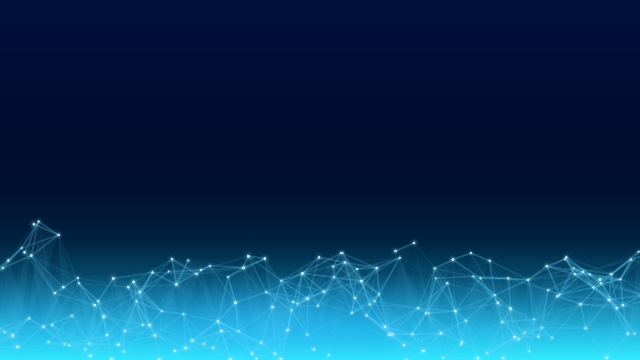
This background is drawn by a WebGL 2 fragment shader. Its source:

```glsl
#version 300 es
precision highp float;
// A glowing plexus: dots joined by thin lines and faint facets over a cyan
// horizon that fades up to navy. Nodes are sorted along x, so each pixel only
// visits nearby indices; a skyline of soft hills limits the node height.
uniform vec2 u_resolution;
out vec4 fragColor;

#define DENSITY 96.0      // nodes per canvas height, along x
#define SPAN 14           // farthest index offset joined by a line
#define REACH 0.175       // longest line
#define LINK_CHANCE 0.42
#define LINE_WIDTH 0.0010
#define LINE_ALPHA 0.30
#define FACET_ALPHA 0.075
#define DOT_RADIUS 0.0037
#define NET_TOP 0.46      // nothing is drawn above this height

const vec3 LINE_COLOR = vec3(0.36, 0.83, 1.0);
const vec3 DOT_COLOR = vec3(0.78, 0.97, 1.0);
const vec3 HAZE_COLOR = vec3(0.15, 0.72, 1.0);

float hash(vec2 p) {
  vec3 q = fract(vec3(p.xyx) * 0.1031);
  q += dot(q, q.yzx + 33.33);
  return fract((q.x + q.y) * q.z);
}

float hill(float x, float center, float width) {
  float d = (x - center) / width;
  return exp(-d * d);
}

// Upper limit of the network at x.
float skyline(float x) {
  return 0.235
    + 0.16 * hill(x, 0.12, 0.09) - 0.09 * hill(x, 0.25, 0.04)
    + 0.07 * hill(x, 0.52, 0.08) + 0.10 * hill(x, 0.71, 0.04)
    + 0.07 * hill(x, 0.93, 0.10) + 0.11 * hill(x, 1.12, 0.06)
    + 0.08 * hill(x, 1.29, 0.10) + 0.08 * hill(x, 1.57, 0.06)
    + 0.11 * hill(x, 1.79, 0.05);
}

// Every fifth node sits near the skyline, the others fill the space below.
vec2 nodeAt(float id) {
  float x = (id + hash(vec2(id, 3.0))) / DENSITY;
  float level = pow(hash(vec2(id, 17.0)), 1.25);
  if (mod(id, 5.0) < 0.5) level = mix(0.88, 1.0, level);
  return vec2(x, skyline(x) * level);
}

float segmentDistance(vec2 p, vec2 a, vec2 b) {
  vec2 pa = p - a, ba = b - a;
  return length(pa - ba * clamp(dot(pa, ba) / dot(ba, ba), 0.0, 1.0));
}

// Signed distance to the line through a and b.
float side(vec2 p, vec2 a, vec2 b) {
  vec2 d = normalize(b - a);
  return d.x * (p.y - a.y) - d.y * (p.x - a.x);
}

float facet(vec2 p, vec2 a, vec2 b, vec2 c, float blur) {
  float turn = sign(side(c, a, b));
  float inside = min(turn * side(p, a, b),
                     min(turn * side(p, b, c), turn * side(p, c, a)));
  return smoothstep(-blur, blur, inside);
}

vec3 blend(vec3 below, vec3 above, float y0, float y1, float y) {
  return mix(below, above, clamp((y - y0) / (y1 - y0), 0.0, 1.0));
}

vec3 backdrop(vec2 p) {
  vec3 c = vec3(0.19, 0.92, 1.0);
  c = blend(c, vec3(0.14, 0.72, 0.88), 0.00, 0.08, p.y);
  c = blend(c, vec3(0.07, 0.48, 0.64), 0.08, 0.16, p.y);
  c = blend(c, vec3(0.02, 0.27, 0.40), 0.16, 0.24, p.y);
  c = blend(c, vec3(0.00, 0.135, 0.25), 0.24, 0.33, p.y);
  c = blend(c, vec3(0.00, 0.070, 0.19), 0.33, 0.45, p.y);
  c = blend(c, vec3(0.00, 0.050, 0.18), 0.45, 0.60, p.y);
  c = blend(c, vec3(0.00, 0.060, 0.24), 0.60, 1.00, p.y);
  float haze = hill(p.x, 0.80, 0.42) + 0.35 * hill(p.x, 0.08, 0.15);
  return mix(c, HAZE_COLOR, 0.45 * haze * hill(p.y, 0.10, 0.09));
}

void main() {
  vec2 p = gl_FragCoord.xy / u_resolution.y;
  float pixel = 1.0 / u_resolution.y;
  vec3 color = backdrop(p);

  if (p.y < NET_TOP) {
    // Gather the nodes whose lines may cross this pixel.
    vec2 nodes[2 * SPAN + 4];
    float first = floor(p.x * DENSITY) - float(SPAN + 1);
    for (int i = 0; i < 2 * SPAN + 4; i++) nodes[i] = nodeAt(first + float(i));

    float lines = 0.0, facets = 0.0, dots = 0.0;
    for (int i = 0; i < SPAN + 4; i++) {
      vec2 a = nodes[i];
      float id = first + float(i);
      for (int k = 1; k <= SPAN; k++) {
        vec2 b = nodes[i + k];
        float strength = smoothstep(REACH, 0.4 * REACH, distance(a, b));
        if (strength <= 0.0 || hash(vec2(id, float(k) + 40.0)) > LINK_CHANCE) continue;
        float d = segmentDistance(p, a, b);
        lines += strength * (1.0 - smoothstep(LINE_WIDTH, LINE_WIDTH + pixel, d));
      }
      if (i + 8 < 2 * SPAN + 4)
        facets += facet(p, a, nodes[i + 3], nodes[i + 8], pixel) * hash(vec2(id, 71.0));
      float r = distance(p, a), size = DOT_RADIUS * mix(0.65, 1.15, hash(vec2(id, 90.0)));
      dots = max(dots, 1.0 - smoothstep(size - 0.5 * pixel, size + 0.5 * pixel, r));
      dots = max(dots, 0.35 * exp(-r * r / (4.0 * size * size)));
    }
    color = mix(color, LINE_COLOR, 1.0 - exp(-FACET_ALPHA * facets));
    color = mix(color, LINE_COLOR, 1.0 - exp(-LINE_ALPHA * lines));
    color = mix(color, DOT_COLOR, 0.9 * dots);
  }
  fragColor = vec4(color, 1.0);
}
```
